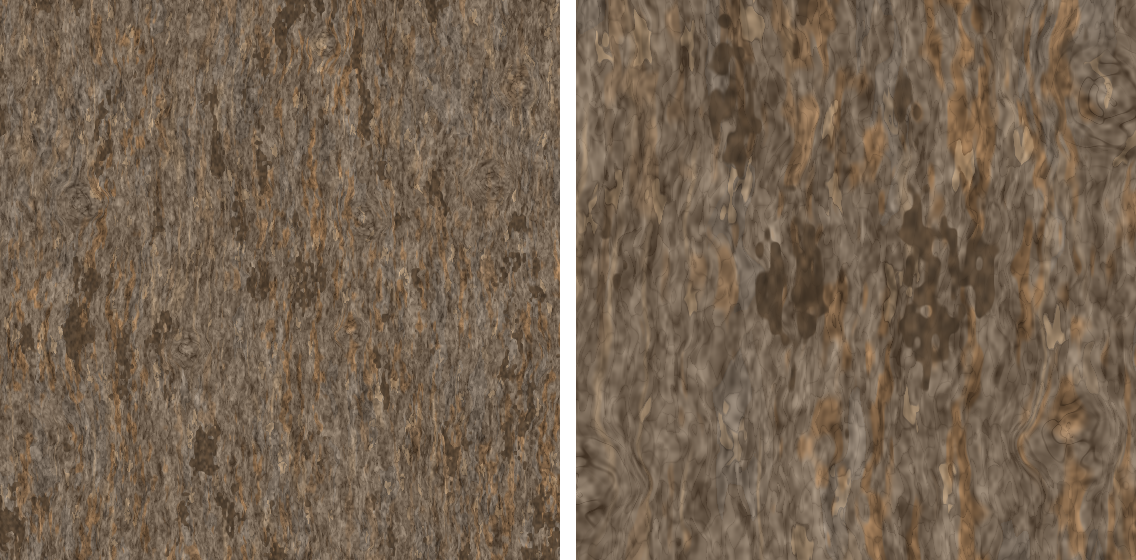
Left, the full canvas; right, a detail of the centre.
Write a WebGL 1 fragment shader that draws this texture.

```glsl
precision highp float;
// Weathered tree bark: fine upright fibres over ragged flakes, with dark
// pits, rust and pale streaks, and a few ringed knots. Layers of stretched
// value noise and cellular noise share one gently warped coordinate.
uniform vec2 u_resolution;

const vec3 UMBER = vec3(0.300, 0.240, 0.183);
const vec3 ASH   = vec3(0.600, 0.532, 0.458);
const vec3 PIT   = vec3(0.310, 0.245, 0.180);
const vec3 RUST  = vec3(0.530, 0.370, 0.215);
const vec3 STRAW = vec3(0.680, 0.570, 0.440);
const vec3 SLATE = vec3(0.445, 0.415, 0.385);

float hash(vec2 p) {
  vec3 h = fract(vec3(p.xyx) * 0.1031);
  h += dot(h, h.yzx + 33.33);
  return fract((h.x + h.y) * h.z);
}

vec2 hash2(vec2 p) { return vec2(hash(p), hash(p + 71.3)); }

float noise(vec2 p) {
  vec2 cell = floor(p), f = fract(p);
  f = f * f * (3.0 - 2.0 * f);
  float low  = mix(hash(cell), hash(cell + vec2(1.0, 0.0)), f.x);
  float high = mix(hash(cell + vec2(0.0, 1.0)), hash(cell + 1.0), f.x);
  return mix(low, high, f.y);
}

// Noise centred on zero, and thin winding lines where it crosses zero.
float wave(vec2 p) { return noise(p) - 0.5; }
float vein(vec2 p) { return smoothstep(0.80, 0.98, 1.0 - abs(2.0 * wave(p))); }

// Cellular flakes: x = gap to the neighbour, y and z = random per flake.
vec3 flakes(vec2 p) {
  p += 0.9 * vec2(wave(p * 2.3), wave(p * 2.7 + 40.0));
  vec2 cell = floor(p), owner = cell;
  float nearest = 9.0, second = 9.0;
  for (int j = -1; j <= 1; j++) {
    for (int i = -1; i <= 1; i++) {
      vec2 id = cell + vec2(float(i), float(j));
      float d = length(id + hash2(id) - p);
      if (d < nearest) owner = id;
      second = min(second, max(d, nearest));
      nearest = min(nearest, d);
    }
  }
  return vec3(second - nearest, hash2(owner + 13.0));
}

// At most one knot per cell: xy = offset from its centre, z = its strength.
vec3 knot(vec2 uv, float cells) {
  vec2 id = floor(uv * cells);
  vec2 centre = (id + 0.28 + 0.44 * hash2(id + 5.0)) / cells;
  vec2 offset = uv - centre;
  float radius = mix(0.032, 0.056, hash(id + 29.0));
  float r = length(offset) + 0.02 * wave(uv * 45.0);
  float present = step(0.45, hash(id + 57.0));
  return vec3(offset, present * (1.0 - smoothstep(0.45 * radius, 1.15 * radius, r)));
}

// Brightness of the wobbling growth rings around a knot.
float ringTone(vec2 offset, vec2 uv) {
  float r = length(offset);
  vec2 around = offset / max(r, 0.001);
  float wobble = 3.0 * noise(uv * 42.0) + 1.6 * noise(uv * 110.0);
  vec2 ring = vec2(r * 300.0 + wobble, around.x * 3.0 + around.y + 9.0);
  float core = 1.0 - smoothstep(0.003, 0.011, r);
  return 0.46 + 0.7 * wave(ring) - 0.35 * vein(ring * 0.6 + 20.0)
       + 0.7 * wave(uv * 260.0) + 0.35 * core;
}

// Layered upright fibres, centred on zero.
float fibres(vec2 p) {
  return 0.09 * wave(p * vec2(20.0, 4.0))
       + 0.22 * wave(p * vec2(60.0, 11.0) + 7.0)
       + 0.38 * wave(p * vec2(140.0, 36.0) + 19.0)
       + 0.46 * wave(p * vec2(270.0, 110.0) + 31.0)
       + 0.42 * wave(p * vec2(430.0, 230.0) + 47.0);
}

void main() {
  vec2 uv = gl_FragCoord.xy / min(u_resolution.x, u_resolution.y);
  // Bend the grain, and let it bulge around knots
  vec3 k = knot(uv, 4.0);
  vec2 grain = uv;
  grain.x += 0.024 * wave(uv * vec2(7.0, 5.0)) + 0.008 * wave(uv * vec2(30.0, 22.0));
  grain.x += 0.004 * wave(uv * vec2(90.0, 75.0)) - 0.5 * k.x * k.z;

  // Fibres, flakes and crevices set the tone
  vec3 plate = flakes(grain * vec2(52.0, 14.0));
  vec3 chip  = flakes(grain * vec2(125.0, 46.0) + 50.0);
  float crevice = 0.5 * (1.0 - smoothstep(0.0, 0.13, plate.x))
                + 0.5 * (1.0 - smoothstep(0.0, 0.18, chip.x))
                + 0.8 * smoothstep(0.72, 0.88, noise(grain * vec2(170.0, 36.0) + 83.0));
  float tone = 0.54 + fibres(grain) + 0.13 * (plate.y - 0.5) + 0.24 * (chip.y - 0.5);
  tone += 0.12 * vein(grain * vec2(100.0, 15.0) + 37.0) - 0.26 * crevice;
  tone = mix(tone, ringTone(k.xy, uv), 0.75 * k.z);
  vec3 colour = mix(UMBER, ASH, clamp(tone, -0.15, 1.2));

  // Cool grey flakes and warm rust streaks
  float slate = smoothstep(0.72, 0.80, plate.z) * (1.0 - 0.7 * k.z);
  colour = mix(colour, SLATE * (0.6 + 0.8 * tone), 0.35 * slate);
  float stain = 0.5 * noise(grain * vec2(85.0, 12.0) + 61.0) + 0.5 * noise(grain * vec2(210.0, 55.0));
  float region = smoothstep(0.25, 0.75, noise(uv * vec2(9.0, 2.5) + 3.0));
  float rust = smoothstep(0.56, 0.72, stain) * mix(0.35, 1.0, region);
  colour = mix(colour, RUST * (0.55 + 0.85 * tone), 0.55 * rust);

  // Thin pale ridges and scattered straw chips
  float pale = vein(grain * vec2(46.0, 5.0) + 23.0) * smoothstep(0.5, 0.75, noise(grain * vec2(30.0, 11.0) + 90.0));
  float straw = smoothstep(0.95, 0.97, chip.z) * smoothstep(0.05, 0.2, chip.x);
  colour = mix(colour, STRAW * (0.65 + 0.6 * tone), max(0.4 * pale, 0.55 * straw));

  // Dark ragged pits with a fine speckle
  float depth = 0.56 * noise(grain * vec2(36.0, 10.0) + 11.0)
              + 0.25 * noise(grain * vec2(80.0, 30.0))
              + 0.19 * noise(uv * vec2(190.0, 110.0));
  float pit = smoothstep(0.685, 0.725, depth) * (1.0 - k.z);
  vec3 speckled = PIT * (1.0 + 0.5 * wave(uv * vec2(260.0, 180.0)) + 0.12 * (tone - 0.5));
  colour = mix(colour, speckled, 0.85 * pit);
  gl_FragColor = vec4(colour, 1.0);
}
```
